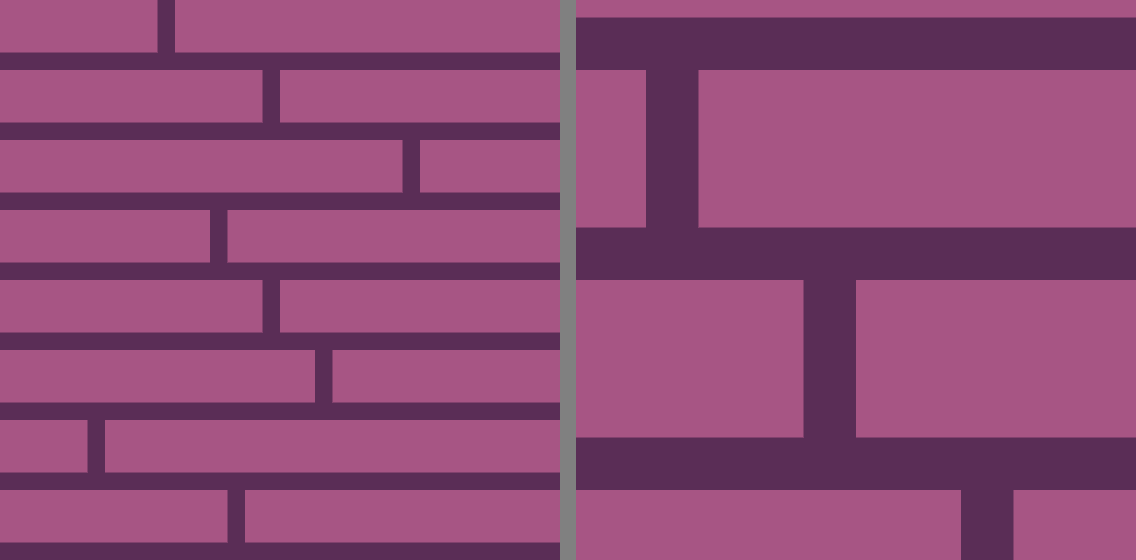
Left, the full canvas; right, a detail of the centre.
This pattern is drawn by a WebGL 1 fragment shader. Its source:

```glsl
precision highp float;
// Flat mauve planks in eight rows, each broken by one staggered joint, with dark grooves.

uniform vec2 u_resolution;

const float ROWS = 8.0;
const float CELLS = 32.0;         // layout grid cells across the tile
const float GROOVE_CELLS = 1.0;   // width of grooves and joints
const vec3 PLANK_COLOR = vec3(0.655, 0.333, 0.518);
const vec3 GROOVE_COLOR = vec3(0.353, 0.176, 0.337);

// Left edge of each row's joint in grid cells, from the bottom row up
const vec4 LOWER_JOINTS = vec4(13.0, 5.0, 18.0, 15.0);
const vec4 UPPER_JOINTS = vec4(12.0, 23.0, 15.0, 9.0);

float jointStart(float row) {
  vec4 joints = row < 4.0 ? LOWER_JOINTS : UPPER_JOINTS;
  vec4 pick = vec4(equal(vec4(mod(row, 4.0)), vec4(0.0, 1.0, 2.0, 3.0)));
  return dot(joints, pick);
}

// Coverage of a band that begins at start and repeats every period
float band(float x, float start, float period, float pixel) {
  float center = start + 0.5 * GROOVE_CELLS;
  float offset = mod(x - center + 0.5 * period, period) - 0.5 * period;
  float dist = abs(offset) - 0.5 * GROOVE_CELLS;
  return clamp(0.5 - dist / pixel, 0.0, 1.0);
}

void main() {
  vec2 cell = gl_FragCoord.xy / u_resolution * CELLS;
  vec2 pixel = CELLS / u_resolution;
  float rowHeight = CELLS / ROWS;
  float row = floor(cell.y / rowHeight);

  // Grooves between rows, and the joint within each row
  float groove = band(cell.y, 0.0, rowHeight, pixel.y);
  float joint = band(cell.x, jointStart(row), CELLS, pixel.x);

  vec3 color = mix(PLANK_COLOR, GROOVE_COLOR, max(groove, joint));
  gl_FragColor = vec4(color, 1.0);
}
```
